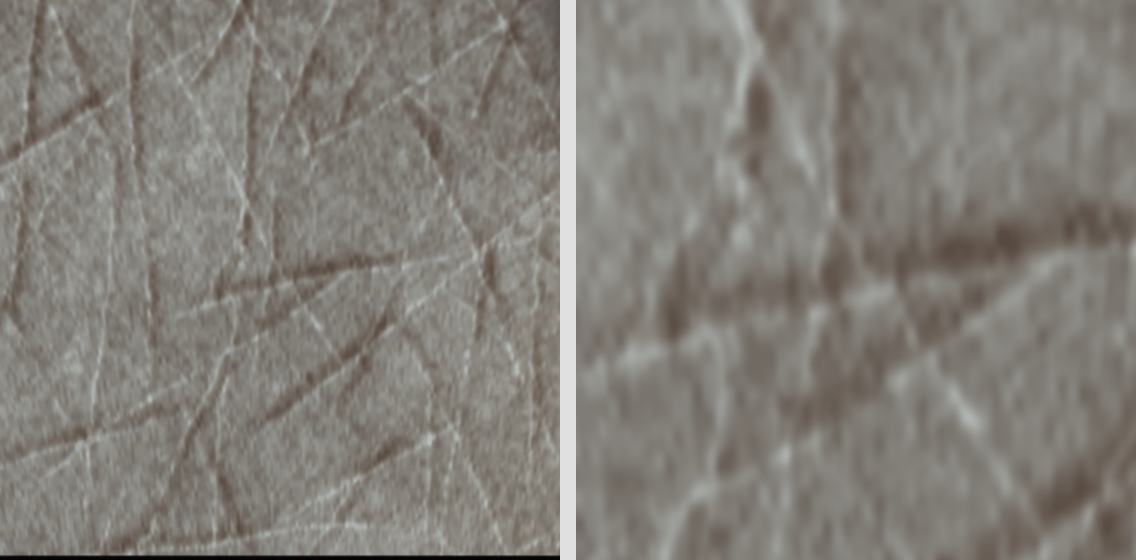
Left: the whole. Right: its middle third, enlarged.
Reproduce this texture procedurally as a three.js fragment shader.

```glsl
varying vec2 vUv;

const vec3 SKIN = vec3(0.522, 0.512, 0.490);
const vec3 TONE_STEP = vec3(0.092, 0.110, 0.116);
const vec3 BROWN_LOSS = vec3(0.035, 0.058, 0.070);
const vec3 CORNER_SHADE = vec3(0.32, 0.29, 0.28);
const vec3 EDGE_BLACK = vec3(0.025, 0.02, 0.02);

float hash(vec2 p) {
  vec3 q = fract(p.xyx * vec3(0.1031, 0.1030, 0.0973));
  q += dot(q, q.yzx + 33.33);
  return fract((q.x + q.y) * q.z);
}

float noise(vec2 p) {
  vec2 cell = floor(p);
  vec2 f = fract(p);
  f = f * f * (3.0 - 2.0 * f);
  float low = mix(hash(cell), hash(cell + vec2(1.0, 0.0)), f.x);
  float high = mix(hash(cell + vec2(0.0, 1.0)), hash(cell + vec2(1.0)), f.x);
  return mix(low, high, f.y);
}

float fbm(vec2 p) {
  float sum = 0.0;
  float gain = 0.5;
  for (int i = 0; i < 4; i++) {
    sum += gain * noise(p);
    p = mat2(0.8, 0.6, -0.6, 0.8) * p * 2.1 + 17.3;
    gain *= 0.5;
  }
  return sum / 0.9375;
}

float bell(float d, float width) {
  return exp(-d * d / (width * width));
}

vec2 along(vec2 p, float angle) {
  vec2 dir = vec2(cos(angle), sin(angle));
  return vec2(dot(p, vec2(dir.y, -dir.x)), dot(p, dir));
}

// Family of roughly parallel creases: x is the pale ridge, y the shaded groove
vec2 creases(vec2 p, float angle, float spacing, float width, float cover, float seed) {
  vec2 sum = vec2(0.0);
  for (int i = 0; i < 11; i++) {
    float id = float(i) - 5.0;
    float lane = id * 13.7 + seed * 5.3;
    float tilt = (hash(vec2(id + 20.0, seed)) - 0.5) * 0.22;
    vec2 q = along(p - 0.5, angle + tilt);
    float shift = (id + 0.7 * hash(vec2(id + 40.0, seed + 3.0)) - 0.35) * spacing;
    float bend = 0.035 * (noise(vec2(q.y * 3.0 + 9.0, lane)) - 0.5);
    float wobble = 0.007 * (noise(vec2(q.y * 28.0 + 40.0, lane)) - 0.5);
    float d = q.x - shift + bend + wobble;
    float reach = smoothstep(0.72 - cover, 1.0 - cover, noise(vec2(q.y * 3.2 + 20.0, lane + 3.1)));
    float glint = 0.45 + 0.9 * noise(vec2(q.y * 24.0 + 50.0, lane + 6.2));
    float depth = 0.2 + 1.1 * smoothstep(0.3, 0.85, noise(vec2(q.y * 6.0 + 30.0, lane + 8.4)));
    sum.x += reach * glint * bell(d, width);
    sum.y += reach * depth * bell(d - 2.6 * width, 2.5 * width);
  }
  return sum;
}

// Short slanted streaks whose lean drifts over the skin
float skinGrain(vec2 p) {
  float lean = 1.75 - 0.35 * p.x;
  vec2 q = along(p, lean);
  float fine = noise(q * vec2(185.0, 72.0) + 60.0) - 0.5;
  float coarse = noise(q * vec2(95.0, 42.0) + 90.0) - 0.5;
  vec2 r = along(p, 0.75);
  float cross = noise(r * vec2(120.0, 38.0) + 130.0) - 0.5;
  return 0.85 * fine + 0.6 * coarse + 0.35 * cross;
}

void main() {
  vec2 p = vUv;
  vec2 warped = p + 0.012 * (vec2(fbm(p * 6.0), fbm(p * 6.0 + 31.0)) - 0.5);

  // Crease net: upright, falling, rising, steep and flat families
  vec2 net = 1.0 * creases(p, 1.51, 0.115, 0.0046, 0.50, 1.0);
  net += 0.95 * creases(warped, 2.00, 0.175, 0.0060, 0.38, 2.0);
  net += 0.95 * creases(warped, 3.75, 0.190, 0.0062, 0.38, 3.0);
  net += 0.80 * creases(warped, 1.08, 0.160, 0.0048, 0.34, 4.0);
  net += 0.85 * creases(warped, 3.30, 0.200, 0.0065, 0.32, 5.0);
  net += 0.40 * creases(warped, 2.35, 0.085, 0.0050, 0.28, 6.0);

  // Tone: broad patches, grain, ridges and grooves
  float grain = skinGrain(p);
  float patches = 1.5 * (fbm(p * 5.0 + 4.0) - 0.5);
  float fleck = smoothstep(0.62, 0.9, fbm(p * vec2(22.0, 18.0) + 70.0));
  float light = 0.3 * (p.x - 0.5) - 0.15 * (p.y - 0.5);
  float ridge = min(net.x, 1.6) * (0.9 + 0.7 * grain);
  float groove = min(net.y, 1.7);
  float tone = 0.08 + light + patches + 1.15 * grain + 0.9 * fleck;
  tone += 0.95 * ridge - 0.75 * groove;
  vec3 color = SKIN + TONE_STEP * clamp(tone, -1.7, 2.0);

  // Brown in the grooves, warmth towards the lower right
  color -= 0.45 * BROWN_LOSS * groove;
  color += vec3(0.012, 0.004, -0.006) * smoothstep(0.4, 1.0, p.x - 0.4 * p.y);

  // Shaded upper right corner
  float corner = smoothstep(-0.03, 0.15, dot(p - vec2(0.90, 0.94), vec2(0.93, 0.37)));
  color = mix(color, CORNER_SHADE + 0.03 * grain, 0.8 * corner);

  // Dark strip along the bottom edge
  color = mix(EDGE_BLACK, color, smoothstep(0.005, 0.0105, p.y));
  gl_FragColor = vec4(color, 1.0);
}
```
